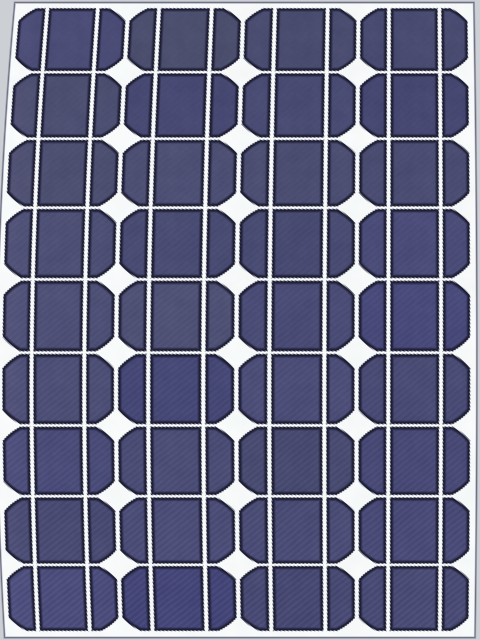
Write a Shadertoy shader that draws this pattern.

```glsl
// Lengths are in hundredths of the canvas width
const vec2 SHEET = vec2(100.0, 133.333);
const vec2 COUNT = vec2(4.0, 9.0);
const vec2 PITCH = vec2(24.5, 14.47);
const vec2 CELL_HALF = vec2(11.8, 6.95);
const vec2 CORNER_RADII = vec2(13.4, 8.7);
const vec2 ROW_SPAN = vec2(1.65, 131.86);
const float BAR_OFFSET = 5.6;
const float BAR_HALF = 0.43;
const float EDGE_SOFT = 0.22;
const float RIM_DEPTH = 0.95;
const float BEAD = 0.06;
const float BEAD_FREQ = 8.0;
const float FRAME_HALF = 0.15;
const float PI = 3.14159265;

const vec3 GLASS = vec3(0.300, 0.310, 0.450);
const vec3 GLASS_VIOLET = vec3(0.275, 0.280, 0.475);
const vec3 GLASS_GREY = vec3(0.300, 0.315, 0.420);
const vec3 RIM = vec3(0.11, 0.11, 0.20);
const vec3 BACKING = vec3(0.97, 0.98, 0.98);
const vec3 FRAME = vec3(0.80, 0.81, 0.83);
const vec3 FRAME_LINE = vec3(0.40, 0.40, 0.49);

float hash(vec2 p) {
    return fract(sin(dot(p, vec2(41.7, 289.3))) * 4375.85);
}

// Soft blotches from layered sines
float mottle(vec2 p) {
    float sum = 0.0;
    float gain = 0.5;
    for (int i = 0; i < 4; i++) {
        sum += gain * sin(p.x + 1.7 * sin(p.y)) * sin(p.y + 1.3 * sin(p.x));
        p = mat2(1.5, 1.1, -1.1, 1.5) * p + 2.3;
        gain *= 0.6;
    }
    return sum;
}

// Bowed left and right sides of the panel at height t
vec2 sideEdges(float t) {
    float bowLeft = t - 0.395;
    float bowRight = t - 0.44;
    return vec2(0.1 + 10.2 * bowLeft * bowLeft, 98.35 - 2.05 * bowRight * bowRight);
}

// Lens-bent panel coordinates, 0 to 1, with rows counted from the top
vec2 panelCoord(vec2 p, vec2 sides) {
    float u = (p.x - sides.x) / (sides.y - sides.x);
    float v = (ROW_SPAN.y - p.y) / (ROW_SPAN.y - ROW_SPAN.x);
    u += 0.005 * sin(2.0 * PI * u);
    v += 0.0055 * sin(PI * v) + 0.0085 * sin(2.0 * PI * v);
    return vec2(u, v);
}

// Rectangle with its corners trimmed by an ellipse
float cellDistance(vec2 q) {
    vec2 d = abs(q) - CELL_HALF;
    float box = length(max(d, 0.0)) + min(max(d.x, d.y), 0.0);
    vec2 e = q / CORNER_RADII;
    float r = length(e);
    float trim = r * (r - 1.0) / max(length(e / CORNER_RADII), 0.001);
    return max(box, trim);
}

vec3 glassColor(vec2 p, vec2 id, float t) {
    float tint = hash(id + 3.0);
    vec3 col = mix(GLASS, GLASS_VIOLET, tint);
    col = mix(col, GLASS_GREY, 0.7 * hash(id + 17.0) * t);
    col += 0.025 * (hash(id + 31.0) - 0.5);
    col += 0.012 * mottle(0.35 * p) + 0.008 * mottle(2.1 * p);
    // Diagonal grain, stronger toward the bottom
    col += 0.018 * (1.0 - t) * sin(4.0 * p.x - 5.0 * p.y + mottle(0.2 * p));
    // Pale reflection along the left side
    col += vec3(0.035, 0.025, 0.03) * exp(-0.12 * p.x);
    return col;
}

void mainImage(out vec4 fragColor, in vec2 fragCoord) {
    vec2 uv = fragCoord / iResolution.xy;
    vec2 p = uv * SHEET;
    float soft = max(EDGE_SOFT, 0.6 * SHEET.x / iResolution.x);

    // Repeat the cell across the panel
    vec2 sides = sideEdges(uv.y);
    vec2 grid = panelCoord(p, sides) * COUNT;
    vec2 id = clamp(floor(grid), vec2(0.0), COUNT - 1.0);
    vec2 q = (grid - id - 0.5) * PITCH;

    // Glass is the cell minus its two bars
    float bars = abs(abs(q.x) - BAR_OFFSET) - BAR_HALF;
    float glass = max(cellDistance(q), -bars);
    float depth = -glass;
    glass += BEAD * sin(BEAD_FREQ * (p.x + p.y));

    // Backing and outer frame
    vec2 beyond = vec2(max(sides.x - 0.7 - p.x, p.x - sides.y - 1.0),
                       max(p.y - 132.8, 0.5 - p.y));
    float frame = max(beyond.x, beyond.y);
    vec3 col = BACKING + 0.012 * mottle(0.3 * p);
    col = mix(col, FRAME, smoothstep(-soft, soft, frame));
    col = mix(FRAME_LINE, col, smoothstep(-soft, soft, abs(frame) - FRAME_HALF));

    // Dark rims fading into the tinted glass
    vec3 cell = mix(RIM, glassColor(p, id, uv.y), smoothstep(0.2, RIM_DEPTH, depth));
    col = mix(cell, col, smoothstep(-soft, soft, glass));

    fragColor = vec4(clamp(col, 0.0, 1.0), 1.0);
}
```
